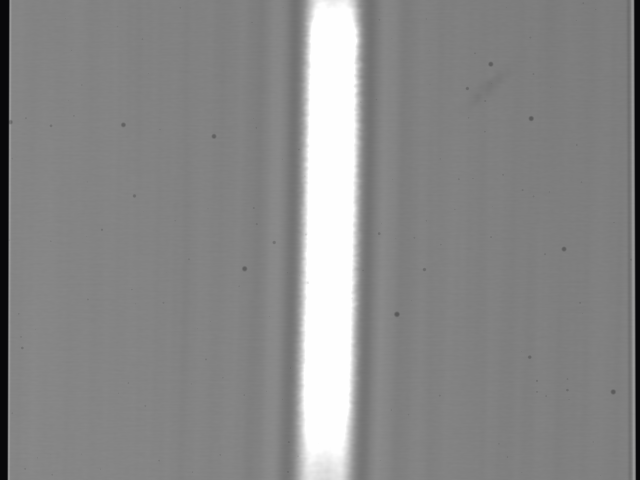
Give the GLSL for this background, as a Shadertoy shader.

```glsl
vec2 hash2(vec2 p) {
    vec3 q = fract(p.xyx * vec3(0.1031, 0.1030, 0.0973));
    q += dot(q, q.yzx + 33.33);
    return fract((q.xx + q.yz) * q.zy);
}

float gradientNoise(vec2 p) {
    vec2 cell = floor(p), f = fract(p);
    vec2 s = f * f * f * (f * (f * 6.0 - 15.0) + 10.0);
    float a = dot(hash2(cell) * 2.0 - 1.0, f);
    float b = dot(hash2(cell + vec2(1, 0)) * 2.0 - 1.0, f - vec2(1, 0));
    float c = dot(hash2(cell + vec2(0, 1)) * 2.0 - 1.0, f - vec2(0, 1));
    float d = dot(hash2(cell + 1.0) * 2.0 - 1.0, f - 1.0);
    return mix(mix(a, b, s.x), mix(c, d, s.x), s.y);
}

// Small dark dust, at most one grain per cell
float dust(vec2 p, float density) {
    vec2 cell = floor(p);
    vec2 seed = hash2(cell + 17.0);
    vec2 center = 0.2 + 0.6 * hash2(cell + 71.0);
    float radius = mix(0.04, 0.1, seed.y);
    float grain = 1.0 - smoothstep(radius * 0.3, radius, length(fract(p) - center));
    return grain * step(seed.x, density) * (0.4 + 0.6 * seed.y);
}

void mainImage(out vec4 fragColor, in vec2 fragCoord) {
    vec2 uv = fragCoord / iResolution.xy;
    vec2 p = fragCoord / iResolution.y;

    // Slightly bent axis of the light band
    float axis = 0.5065 + 0.0225 * uv.y - 0.009 * uv.y * uv.y;
    float offset = uv.x - axis;
    float dist = abs(offset);

    // Gray plate with faint vertical streaks
    float gray = 0.513 + 0.012 * smoothstep(0.45, 0.05, uv.x)
               - 0.012 * smoothstep(0.55, 0.9, uv.x) - 0.012 * uv.y;
    gray += 0.014 * gradientNoise(vec2(offset * 34.0, uv.y * 0.8));
    gray += 0.008 * gradientNoise(vec2(offset * 95.0, uv.y * 1.5 + 9.0));

    // Diffraction fringes on both sides
    float fringe = -cos((dist - 0.059) * 112.0) * exp(-max(dist - 0.059, 0.0) * 17.0);
    gray += fringe * mix(0.055, 0.038, smoothstep(0.06, 0.09, dist));

    // Overexposed core with ragged edges, dimmer at both ends
    float ragged = 0.0020 * gradientNoise(p * vec2(45.0, 70.0))
                 + 0.0018 * gradientNoise(p * vec2(90.0, 140.0));
    float comb = 0.003 * gradientNoise(vec2(uv.x * 12.0, uv.y * 85.0))
               * smoothstep(0.0, 0.03, offset) * smoothstep(0.5, 0.85, uv.y);
    float gain = mix(0.38, 0.92, smoothstep(-0.02, 0.22, uv.y))
               * mix(1.0, 0.5, smoothstep(0.91, 1.01, uv.y));
    float width = 0.0378 - 0.002 * smoothstep(0.7, 1.0, uv.y);
    float core = gain * exp(-pow(abs(dist + ragged + comb) / width, 4.0));
    core *= 1.0 + 0.12 * gradientNoise(p * 75.0);

    // Soft bulge near the upper right edge of the band
    vec2 bulge = (uv - vec2(0.55, 0.915)) / vec2(0.013, 0.04);
    gray += core + 0.15 * exp(-dot(bulge, bulge));

    // Diagonal smudge, dust and sensor grain
    vec2 smudge = mat2(0.75, -0.66, 0.66, 0.75) * (p - vec2(1.015, 0.815));
    float smear = exp(-dot(smudge * vec2(18.0, 75.0), smudge * vec2(18.0, 75.0)));
    gray -= 0.045 * smear * (0.7 + gradientNoise(p * 60.0));
    gray -= 0.15 * dust(p * 13.0, 0.09) + 0.05 * dust(p * 31.0 + 5.0, 0.12);
    gray += 0.010 * gradientNoise(p * vec2(70.0, 190.0))
          + 0.008 * gradientNoise(p * vec2(12.0, 230.0));

    // Bright rims and black side margins
    float left = uv.x - mix(0.012, 0.0145, uv.y);
    float right = mix(0.9935, 0.991, uv.y) - uv.x;
    gray += 0.09 * exp(-pow((left - 0.002) / 0.0015, 2.0));
    gray += 0.10 * exp(-pow((right - 0.003) / 0.002, 2.0));
    gray -= 0.06 * exp(-pow((right - 0.009) / 0.003, 2.0));
    float plate = smoothstep(-0.0015, 0.0015, left) * smoothstep(-0.0015, 0.0015, right);

    vec3 color = mix(vec3(0.03, 0.03, 0.04), vec3(min(gray, 0.995)), plate);
    fragColor = vec4(clamp(color, 0.0, 1.0), 1.0);
}
```
